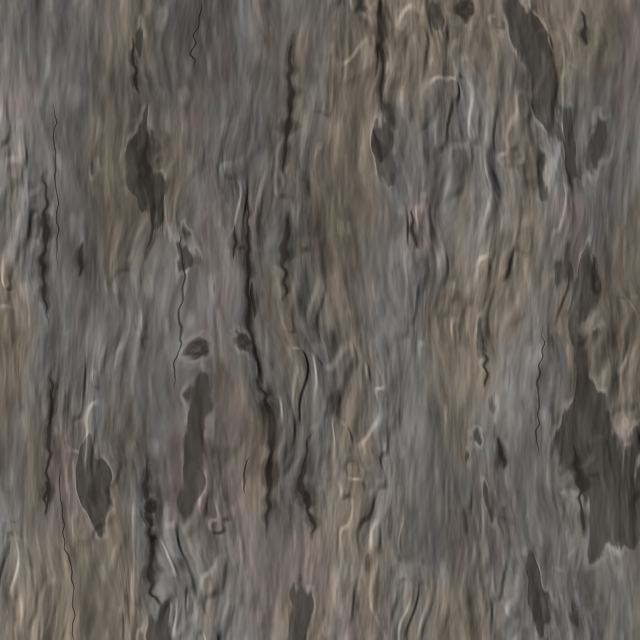
Write a three.js fragment shader that draws this texture.

```glsl
// Weathered grey-brown wood: vertical grain, lifted flakes, peeled patches, crevices and knots.
varying vec2 vUv;

float hash(vec2 p) {
  return fract(sin(dot(p, vec2(127.1, 311.7))) * 43758.5453);
}

float noise(vec2 p) {
  vec2 cell = floor(p);
  vec2 f = fract(p);
  f = f * f * (3.0 - 2.0 * f);
  float low = mix(hash(cell), hash(cell + vec2(1.0, 0.0)), f.x);
  float high = mix(hash(cell + vec2(0.0, 1.0)), hash(cell + vec2(1.0, 1.0)), f.x);
  return mix(low, high, f.y);
}

float fbm(vec2 p) {
  float sum = 0.0;
  float amplitude = 0.533;
  for (int i = 0; i < 4; i++) {
    sum += amplitude * noise(p);
    p = mat2(1.98, 0.16, -0.16, 1.98) * p + vec2(17.3, 9.1);
    amplitude *= 0.5;
  }
  return sum;
}

// Sideways drift of the fibres
vec2 bendGrain(vec2 p) {
  float wide = noise(p * vec2(5.0, 3.0) + 4.0) - 0.5;
  float tight = noise(p * vec2(22.0, 12.0) + 31.0) - 0.5;
  return p + vec2(0.045 * wide + 0.016 * tight, 0.02 * tight);
}

// Surface height: fine ridges, plus twisted flakes where the wood is rough
float surfaceHeight(vec2 p, float rough) {
  float ridges = fbm(p * vec2(46.0, 11.0) + 53.0);
  float twist = 1.6 * noise(p * vec2(24.0, 14.0) + 40.0);
  float flakes = noise(p * vec2(62.0, 24.0) + twist);
  return ridges + 0.45 * rough * smoothstep(0.4, 0.75, flakes);
}

// Tapered ragged gap with a wandering centre line
float crevice(vec2 p, vec2 center, float halfLength, float width, float seed) {
  float along = (p.y - center.y) / halfLength;
  float wander = 0.016 * (noise(vec2(p.y * 12.0, seed)) - 0.5)
               + 0.007 * (noise(vec2(p.y * 75.0, seed + 7.0)) - 0.5);
  float taper = max(1.0 - along * along, 0.0);
  float reach = width * taper * (0.25 + 1.3 * noise(vec2(p.y * 55.0, seed + 3.0)));
  float dist = abs(p.x - center.x - wander);
  return (1.0 - smoothstep(reach * 0.4, reach + 0.0014, dist)) * smoothstep(0.0, 0.25, taper);
}

// Knot: x is darkness, y is the pale raised rim
vec2 knot(vec2 p, vec2 center, float radius) {
  vec2 q = (p - center) / radius;
  float r = length(q * vec2(1.0, 0.85)) + 0.5 * (noise(q * 2.2 + center * 40.0) - 0.5);
  float core = (1.0 - smoothstep(0.5, 1.0, r)) * (0.55 + 0.45 * noise(q * 4.0 + 9.0));
  float rim = smoothstep(0.75, 1.05, r) * (1.0 - smoothstep(1.1, 1.7, r));
  return vec2(core, rim);
}

// Slow drift between slate, brown and mauve wood
vec3 woodHue(vec2 p) {
  vec3 slate = vec3(1.01, 1.0, 0.985);
  vec3 brown = vec3(1.09, 1.0, 0.9);
  vec3 mauve = vec3(1.09, 0.985, 0.96);
  float warmth = smoothstep(0.34, 0.7, fbm(p * vec2(11.0, 4.0) + 71.0));
  float blush = smoothstep(0.55, 0.72, fbm(p * vec2(9.0, 4.5) + 23.0));
  return mix(mix(slate, brown, warmth), mauve, 0.7 * blush);
}

void main() {
  vec2 p = bendGrain(vUv);
  float rough = smoothstep(0.38, 0.64, fbm(p * vec2(7.0, 3.0) + 11.0));

  // Layered grain tone
  float tone = 0.392;
  tone += 0.15 * (fbm(p * vec2(7.0, 2.5) + 2.0) - 0.5);
  tone += 0.19 * (fbm(p * vec2(30.0, 5.0) + 87.0) - 0.5);
  tone += 0.16 * (fbm(p * vec2(75.0, 15.0) + 19.0) - 0.5);
  tone += 0.07 * (noise(p * vec2(190.0, 30.0)) - 0.5);

  // Relief lit from the upper left
  float slope = surfaceHeight(p, rough) - surfaceHeight(p + vec2(-0.0028, 0.003), rough);
  tone += slope * mix(0.32, 0.62, rough);

  // Short pale fibres and dark pits
  float fleck = smoothstep(0.72, 0.95, noise(p * vec2(105.0, 20.0) + 5.0));
  float pit = smoothstep(0.76, 0.94, noise(p * vec2(58.0, 17.0) + 205.0));
  tone += 0.06 * fleck - 0.08 * pit * (0.4 + 0.6 * rough);
  vec3 color = tone * woodHue(p);

  // Dark peeled patches with bright torn edges
  float tear = fbm(p * vec2(44.0, 15.0) + 160.0) - 0.5;
  float peel = fbm(p * vec2(13.0, 4.2) + 131.0) + 0.22 * tear;
  float patchMask = smoothstep(0.65, 0.685, peel);
  float tornEdge = smoothstep(0.6, 0.645, peel) * (1.0 - patchMask);
  color += 0.09 * tornEdge * smoothstep(0.45, 0.7, noise(p * vec2(55.0, 28.0)));
  vec3 peeledWood = vec3(0.265, 0.255, 0.24) + 0.6 * (tone - 0.39);
  color = mix(color, peeledWood, 0.85 * patchMask);

  // Broad crevices and hairline cracks
  float gap = 0.0;
  float gapShade = 0.0;
  for (int i = 0; i < 28; i++) {
    float id = float(i);
    float hairline = step(22.0, id);
    vec2 center = vec2(hash(vec2(id, 2.3)), hash(vec2(id, 8.7)));
    float size = hash(vec2(id, 5.1));
    float halfLength = mix(0.025, 0.14, size * size);
    float width = mix(mix(0.003, 0.0065, size), 0.0005, hairline);
    gap = max(gap, crevice(p, center, halfLength, width, id * 9.0) * mix(1.0, 0.7, hairline));
    gapShade = max(gapShade, crevice(p, center, halfLength * 1.15, width * 2.8, id * 9.0));
  }
  color *= 1.0 - 0.22 * gapShade;
  vec3 gapColor = vec3(0.175, 0.155, 0.14) + 0.35 * (tone - 0.39);
  color = mix(color, gapColor, 0.8 * gap);

  // Scattered knots
  for (int i = 0; i < 4; i++) {
    float id = float(i) + 60.0;
    vec2 center = vec2(hash(vec2(id, 1.7)), hash(vec2(id, 6.2)));
    vec2 mark = knot(p, center, mix(0.008, 0.018, hash(vec2(id, 3.9))));
    color = mix(color + 0.05 * mark.y, vec3(0.17, 0.15, 0.14), 0.8 * mark.x);
  }

  gl_FragColor = vec4(clamp(color, 0.1, 0.72), 1.0);
}
```
